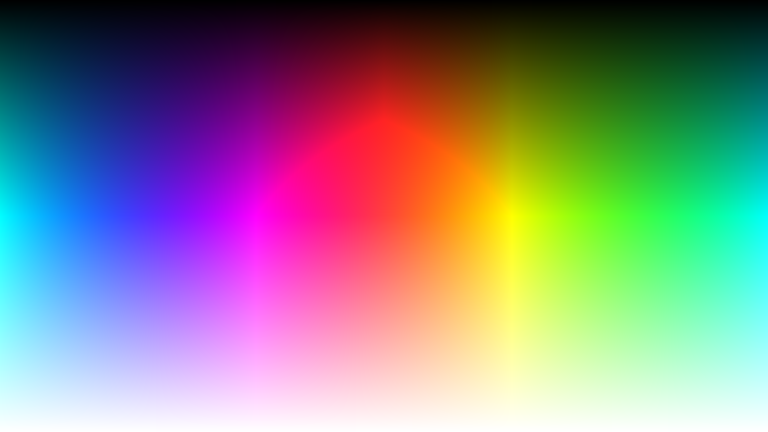
A WebGL 1 fragment shader for this background:

```glsl
precision highp float;
// A hue spectrum running across, fading to black above and to white below, with a bright red arch.

uniform vec2 u_resolution;

// Horizontal place of each primary's peak (red, green, blue), in canvas widths
const vec3 PRIMARY_X = vec3(0.5, 0.83333, 0.16667);
const float FULL_HEIGHT = 0.5;   // height of the purest colours
const float RED_BOOST = 0.8;     // extra red at its peak, which raises the arch
const float FALLOFF = 2.0;       // curve of each primary towards its complement

// Closeness to each primary on the hue circle: 0 at the complement, 3 at the peak
vec3 hueCloseness(float x) {
  vec3 offset = abs(fract(x - PRIMARY_X + 0.5) - 0.5);
  return 3.0 - 6.0 * offset;
}

// Spectrum colour; red may exceed one so that it stays full when darkened
vec3 spectrum(float x) {
  vec3 closeness = hueCloseness(x);
  vec3 hue = pow(clamp(0.5 * closeness, 0.0, 1.0), vec3(FALLOFF));
  hue.r += RED_BOOST * max(closeness.r - 2.0, 0.0);
  return hue;
}

void main() {
  vec2 uv = gl_FragCoord.xy / u_resolution;
  vec3 hue = spectrum(uv.x);

  // Shade towards the top, tint towards the bottom
  float shade = clamp((1.0 - uv.y) / (1.0 - FULL_HEIGHT), 0.0, 1.0);
  float tint = clamp(1.0 - uv.y / FULL_HEIGHT, 0.0, 1.0);
  vec3 color = min(hue * shade, 1.0);
  color = mix(color, vec3(1.0), tint);

  gl_FragColor = vec4(color, 1.0);
}
```
